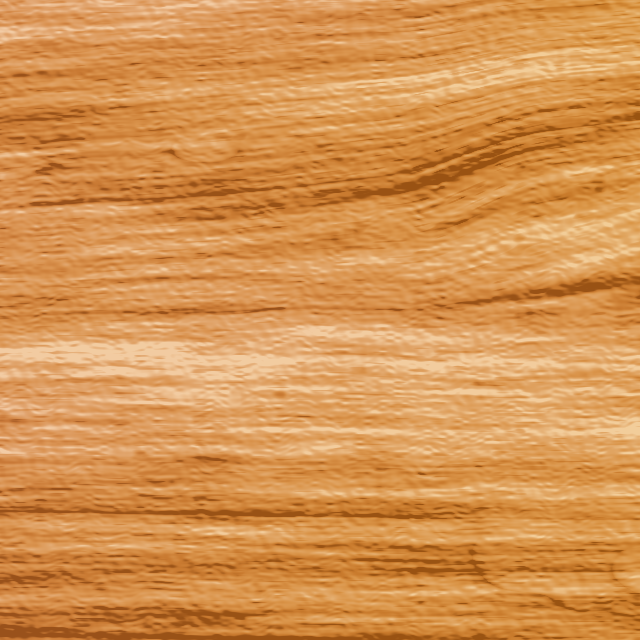
Give the GLSL for this texture, as a WebGL 1 fragment shader.

```glsl
precision highp float;
uniform vec2 u_resolution;

// Wood tones, dark to pale
const vec3 LATE_BROWN = vec3(0.60, 0.32, 0.09);
const vec3 DEEP_ORANGE = vec3(0.79, 0.48, 0.195);
const vec3 HONEY = vec3(0.855, 0.58, 0.30);
const vec3 TAN = vec3(0.885, 0.655, 0.42);
const vec3 CREAM = vec3(0.95, 0.80, 0.62);

const float BASE_TONE = 0.57;
const float BROAD_AMOUNT = 0.34;
const float STREAK_AMOUNT = 0.44;
const float FINE_AMOUNT = 0.42;
const float FIBRE_AMOUNT = 0.42;
const float RELIEF_AMOUNT = 0.30;
const float PORE_AMOUNT = 0.24;
const float PALE_AMOUNT = 0.22;
const float RING_AMOUNT = 0.50;
const float RING_COUNT = 11.0;
const float LINE_WIDTH = 0.0045;
const float GLOW_WIDTH = 0.03;

float hash(vec2 p) {
  return fract(sin(dot(p, vec2(127.1, 311.7))) * 43758.545);
}

float noise(vec2 p) {
  vec2 i = floor(p);
  vec2 f = fract(p);
  f = f * f * (3.0 - 2.0 * f);
  float low = mix(hash(i), hash(i + vec2(1.0, 0.0)), f.x);
  float high = mix(hash(i + vec2(0.0, 1.0)), hash(i + 1.0), f.x);
  return mix(low, high, f.y);
}

// Noise centred on zero
float sway(vec2 p) {
  return noise(p) - 0.5;
}

// Height across the grain, which climbs to the right in the upper half
float grainHeight(vec2 p) {
  float lift = smoothstep(0.38, 0.78, p.y) * (1.0 - 0.5 * smoothstep(0.78, 1.05, p.y));
  float rise = 0.11 * p.x + 0.04 * smoothstep(0.62, 0.86, p.x);
  float drift = 0.018 * sway(p * vec2(2.5, 4.0)) + 0.004 * sway(p * vec2(9.0, 14.0) + 7.0);
  return p.y - lift * rise + drift;
}

// Sharp lower edge with a dark glow fading upward
float lateWood(float d) {
  float edge = smoothstep(-LINE_WIDTH, 0.0, d);
  float above = max(d, 0.0);
  return edge * (0.6 * exp(-above / LINE_WIDTH) + 0.4 * exp(-above / GLOW_WIDTH));
}

// Irregular growth rings that fade in and out along the grain
float growthRings(float v, float x) {
  float ring = v * RING_COUNT + 0.9 * sway(vec2(v * 7.0, x * 0.4));
  float sum = 0.0;
  for (int k = -1; k < 2; k++) {
    float id = floor(ring) + float(k);
    float strength = mix(0.15, 1.0, hash(vec2(id, 4.0)));
    strength *= smoothstep(0.2, 0.7, noise(vec2(x * 2.5 + 3.0, id * 5.0)));
    sum += strength * lateWood((ring - id) / RING_COUNT);
  }
  return sum;
}

float paleBand(float v, float center, float halfWidth) {
  float d = (v - center) / halfWidth;
  return exp(-d * d);
}

// Flame tip: pale inside, dark outline that is stronger below
float flameTip(vec2 p, vec2 center, vec2 radius) {
  vec2 q = (p - center) / radius;
  float d = length(q) - 1.0 + 0.25 * sway(p * vec2(20.0, 30.0)) + 0.3 * sway(p * 9.0);
  float outline = exp(-abs(d) * radius.y / LINE_WIDTH);
  float weight = mix(0.34, 0.06, smoothstep(-0.3, 0.3, q.y));
  return 0.10 * (1.0 - smoothstep(-0.15, 0.05, d)) - weight * outline;
}

vec3 woodColor(float t) {
  vec3 c = mix(LATE_BROWN, DEEP_ORANGE, smoothstep(0.0, 0.25, t));
  c = mix(c, HONEY, clamp((t - 0.25) * 4.0, 0.0, 1.0));
  c = mix(c, TAN, clamp((t - 0.5) * 4.0, 0.0, 1.0));
  return mix(c, CREAM, clamp((t - 0.75) * 4.0, 0.0, 1.0));
}

void main() {
  vec2 p = gl_FragCoord.xy / u_resolution;
  float v = grainHeight(p);

  // Layered streaks along the grain
  float tone = BASE_TONE;
  tone += BROAD_AMOUNT * sway(vec2(p.x * 0.9, v * 11.0));
  tone += STREAK_AMOUNT * sway(vec2(p.x * 1.7 + 5.0, v * 36.0));
  tone += FINE_AMOUNT * sway(vec2(p.x * 3.5 + 9.0, v * 95.0));

  // Pale sapwood and darker heartwood
  float pale = paleBand(v, 0.445, 0.05) + 0.7 * paleBand(v, 0.32, 0.03);
  pale += 0.8 * paleBand(v, 0.82, 0.05) * smoothstep(0.3, 0.8, p.x);
  pale -= 0.7 * paleBand(v, 0.04, 0.10) + 0.6 * paleBand(v, 0.72, 0.06);
  tone += PALE_AMOUNT * pale;

  // Growth lines, with two long seams
  tone -= RING_AMOUNT * growthRings(v, p.x);
  tone -= 0.65 * lateWood(v - 0.667) * (0.6 + 0.4 * noise(p * vec2(5.0, 1.0)));
  tone -= 0.36 * lateWood(v - 0.5);
  tone += flameTip(p, vec2(-0.02, 0.75), vec2(0.10, 0.033));
  tone += flameTip(p, vec2(0.32, 0.767), vec2(0.05, 0.020));
  tone += flameTip(p, vec2(1.03, 0.14), vec2(0.30, 0.10));
  tone += flameTip(p, vec2(1.02, 0.11), vec2(0.06, 0.035));

  // Long fibres, embossed relief and short thin pores
  tone += FIBRE_AMOUNT * sway(vec2(p.x * 12.0, v * 215.0));
  vec2 grit = vec2(p.x * 85.0, p.y * 210.0 + 2.0 * noise(p * 30.0));
  tone += RELIEF_AMOUNT * (noise(grit) - noise(grit + vec2(0.3, 0.9)));
  tone -= PORE_AMOUNT * smoothstep(0.68, 0.95, noise(vec2(p.x * 32.0, v * 270.0) + 31.0));

  // Rosier on the left, more golden on the right
  vec3 color = woodColor(clamp(tone, 0.0, 1.0));
  float warmth = p.x - 0.5 + 0.8 * sway(p * vec2(2.0, 6.0) + 17.0);
  color += warmth * vec3(0.0, 0.008, -0.045);
  gl_FragColor = vec4(color, 1.0);
}
```
